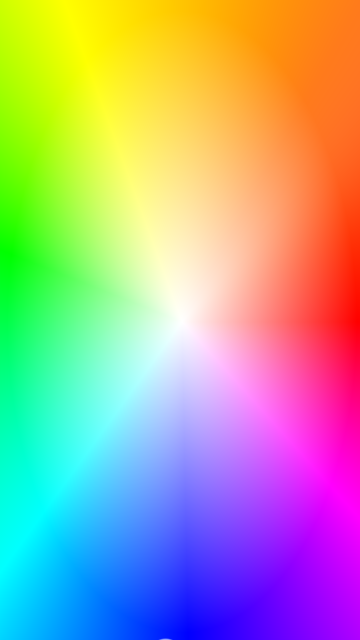
Give the GLSL for this background, as a Shadertoy shader.

```glsl
const float TAU = 6.2831853;

// Turn fractions around the centre and the hue (in sixths) reached at each
const float TURNS[9] = float[](0.0, 0.169, 0.25, 0.306, 0.44, 0.65, 0.753, 0.867, 1.0);
const float HUES[9] = float[](0.0, 0.42, 0.77, 1.0, 2.0, 3.0, 4.0, 5.0, 6.0);

float hueAt(float turn) {
    float hue = 0.0;
    for (int i = 0; i < 8; i++) {
        float along = (turn - TURNS[i]) / (TURNS[i + 1] - TURNS[i]);
        hue += (HUES[i + 1] - HUES[i]) * clamp(along, 0.0, 1.0);
    }
    return hue;
}

vec3 pureColour(float hue) {
    vec3 wave = abs(mod(hue + vec3(0.0, 4.0, 2.0), 6.0) - 3.0);
    return clamp(wave - 1.0, 0.0, 1.0);
}

void mainImage(out vec4 fragColor, in vec2 fragCoord) {
    vec2 uv = fragCoord / iResolution.xy;
    vec2 offset = uv - vec2(0.506, 0.497);
    vec2 aspect = vec2(0.5625, 1.0);

    // Colour wheel, with directions measured in canvas proportions
    vec2 direction = offset * aspect;
    float turn = fract(atan(direction.y, direction.x) / TAU + 1.0);
    vec3 vivid = pureColour(hueAt(turn));

    // White centre fading elliptically to full colour, softer in the orange
    float saturation = min(length(offset * 2.0) * 1.03, 1.0);
    float orange = (turn - 0.14) / 0.055;
    saturation *= 1.0 - 0.14 * exp(-orange * orange);
    vec3 colour = mix(vec3(1.0), vivid, saturation);

    // Pale arc peeping over the bottom edge
    float rim = length((uv - vec2(0.46, -0.024)) * aspect) - 0.026;
    float soft = 1.0 / iResolution.y;
    colour = mix(colour, vec3(0.85, 0.9, 1.0), 0.7 * (1.0 - smoothstep(-soft, soft, rim)));

    fragColor = vec4(colour, 1.0);
}
```
